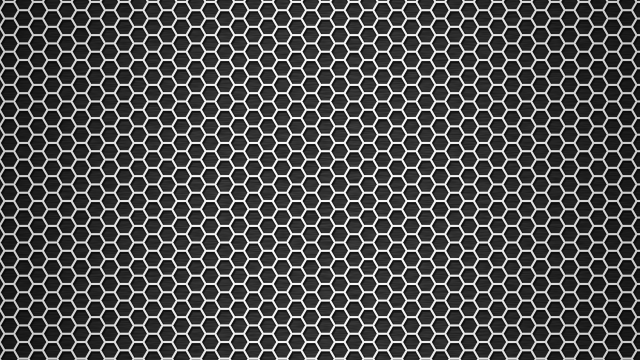
A Shadertoy shader for this pattern:

```glsl
// White hexagonal wire mesh casting a soft shadow on dark brushed metal.

// Pseudo-random gradient direction for a lattice point
vec2 gradientAt(vec2 cell) {
    vec3 h = fract(cell.xyx * vec3(0.1031, 0.1030, 0.0973));
    h += dot(h, h.yzx + 33.33);
    float angle = 6.2832 * fract((h.x + h.y) * h.z);
    return vec2(cos(angle), sin(angle));
}

float gradientNoise(vec2 p) {
    vec2 i = floor(p), f = fract(p);
    vec2 u = f * f * f * (f * (f * 6.0 - 15.0) + 10.0);
    vec2 e = vec2(0.0, 1.0);
    float bottom = mix(dot(gradientAt(i), f), dot(gradientAt(i + e.yx), f - e.yx), u.x);
    float top = mix(dot(gradientAt(i + e.xy), f - e.xy), dot(gradientAt(i + e.yy), f - e.yy), u.x);
    return mix(bottom, top, u.y);
}

// Distance to the nearest edge of a flat-topped hexagon grid with row pitch 1
float hexEdgeDistance(vec2 p) {
    vec2 pitch = vec2(sqrt(3.0), 1.0);
    vec2 a = p - pitch * floor(p / pitch + 0.5);
    vec2 b = p - pitch * (floor(p / pitch) + 0.5);
    vec2 q = abs(dot(a, a) < dot(b, b) ? a : b);
    return 0.5 - max(q.y, dot(q, vec2(0.8660, 0.5)));
}

void mainImage(out vec4 fragColor, in vec2 fragCoord) {
    vec2 uv = (fragCoord - 0.5 * iResolution.xy) / iResolution.y;
    float rows = 21.7;
    vec2 p = (uv + vec2(0.105, 0.0123)) * rows;
    float pixel = rows / iResolution.y;

    // Light fades toward the sides and corners
    float light = 1.0 - smoothstep(0.2, 1.08, length(uv * vec2(1.0, 0.75)));

    // Brushed metal: fine and broad horizontal streaks
    float streaks = gradientNoise(uv * vec2(16.0, 210.0))
                  + 0.6 * gradientNoise(uv * vec2(45.0, 330.0) + 17.0);
    float metal = mix(0.085, 0.195, light) * (1.0 + 0.32 * streaks);

    // Shadow falls below and slightly right of the wires
    float shadowDistance = hexEdgeDistance(p + vec2(-0.04, 0.08));
    metal *= mix(0.36, 1.0, smoothstep(0.04, 0.19, shadowDistance));

    // Wires with smoothed edges
    float wire = 1.0 - smoothstep(-0.65 * pixel, 0.65 * pixel, hexEdgeDistance(p) - 0.064);
    float shade = mix(metal, mix(0.78, 0.97, light), wire);
    fragColor = vec4(vec3(shade), 1.0);
}
```
